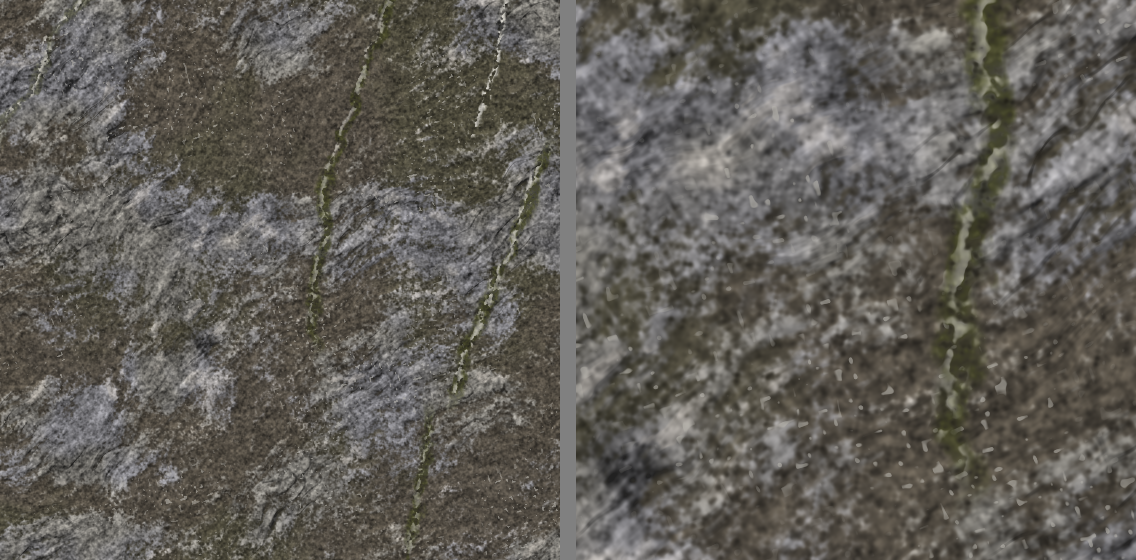
Left: the whole. Right: its middle third, enlarged.
Reproduce this texture procedurally as a three.js fragment shader.

```glsl
// Weathered grey mountainside with streaked rock, brown turf patches, mossy gullies and pale scree.
#define ROCK_LEVEL 0.425
#define ROCK_CONTRAST 0.42
#define RELIEF 0.72
#define GRAIN_SCALE 210.0
#define TURF_EDGE 0.525
#define TURF_SOFTNESS 0.115
#define BROWN vec3(0.310, 0.284, 0.245)
#define OLIVE vec3(0.285, 0.272, 0.212)
#define MOSS vec3(0.235, 0.240, 0.130)
#define PALE_STONE vec3(0.73, 0.72, 0.69)

varying vec2 vUv;

float hash(vec2 p) {
  vec3 h = fract(p.xyx * 0.1031);
  h += dot(h, h.yzx + 33.33);
  return fract((h.x + h.y) * h.z);
}

float noise(vec2 p) {
  vec2 cell = floor(p);
  vec2 f = fract(p);
  f = f * f * (3.0 - 2.0 * f);
  float low = mix(hash(cell), hash(cell + vec2(1.0, 0.0)), f.x);
  float high = mix(hash(cell + vec2(0.0, 1.0)), hash(cell + 1.0), f.x);
  return mix(low, high, f.y);
}

float fbm(vec2 p) {
  float sum = 0.0;
  float weight = 0.533;
  for (int i = 0; i < 4; i++) {
    sum += weight * noise(p);
    p = p * 2.03 + vec2(17.3, 9.1);
    weight *= 0.5;
  }
  return sum;
}

// Coordinates along and across a direction
vec2 turn(vec2 p, float angle) {
  float c = cos(angle);
  float s = sin(angle);
  return vec2(c * p.x + s * p.y, c * p.y - s * p.x) + 8.0;
}

// Rock strata: steep and shallow streaks take over from one another
float strata(vec2 p) {
  float shallow = smoothstep(0.35, 0.65, noise(p * 3.5 + 5.0));
  float steepStreak = fbm(turn(p, 0.95) * vec2(26.0, 66.0));
  float shallowStreak = fbm(turn(p, 0.4) * vec2(24.0, 72.0));
  return mix(steepStreak, shallowStreak, shallow);
}

// Curve holds start x, slope and bend; x is moss and y is stone
vec2 gully(vec2 p, vec3 curve, vec2 span, vec2 amount) {
  float t = p.y - span.x;
  float wander = (fbm(vec2(p.y * 14.0, curve.x * 40.0)) - 0.5) * 0.05;
  float offset = p.x - curve.x - t * (curve.y + t * curve.z) - wander;
  float ragged = (fbm(p * vec2(75.0, 50.0)) - 0.5) * 0.026;
  float inside = smoothstep(-0.03, 0.04, t) * (1.0 - smoothstep(-0.03, 0.02, p.y - span.y));
  float width = 0.002 + 0.015 * noise(vec2(p.y * 19.0, curve.x * 70.0));
  float moss = 1.0 - smoothstep(width * 0.4, width + 0.006, abs(offset + ragged));
  float stone = 1.0 - smoothstep(0.001, 0.004 + width * 0.6, abs(offset - ragged * 0.6 + 0.003));
  return vec2(moss, stone) * amount * inside;
}

void main() {
  vec2 p = vUv;
  vec2 warp = vec2(fbm(p * 7.0 + 3.0), fbm(p * 7.0 + 41.0)) - 0.5;
  vec2 q = p + warp * 0.07;

  // Shared detail: strata, light from the upper left, crisp chips and grain
  float height = strata(q);
  float slope = strata(q + vec2(0.0022, -0.0022)) - height;
  float chips = noise(turn(q, 0.7) * vec2(75.0, 170.0)) - 0.5;
  float grain = 0.6 * noise(p * GRAIN_SCALE) + 0.4 * noise(turn(p, 0.6) * GRAIN_SCALE * 1.7);
  float craggy = smoothstep(0.4, 0.62, fbm(p * 8.0 + 23.0));

  // Bare rock, with dark joints and small pale ledges
  float level = ROCK_LEVEL + (height - 0.5) * ROCK_CONTRAST + slope * RELIEF;
  level += (grain - 0.5) * 0.36 + chips * mix(0.1, 0.2, craggy);
  float joint = abs(noise(turn(q, 0.75) * vec2(26.0, 60.0)) - 0.5);
  level -= 0.14 * craggy * (1.0 - smoothstep(0.02, 0.1, joint));
  float ledge = smoothstep(0.6, 0.7, fbm(q * 16.0 + 77.0)) * smoothstep(0.47, 0.58, height);
  level += 0.11 * ledge;
  float blue = smoothstep(0.4, 0.65, fbm(p * 7.0 + 90.0));
  vec3 tint = mix(vec3(1.01, 0.99, 0.945), vec3(0.99, 0.985, 1.02), blue);
  vec3 color = clamp(level, 0.13, 0.8) * mix(tint, vec3(1.03, 0.99, 0.94), ledge * 0.5);

  // Turf gathers on three broad shelves and thins out between the strata
  float shelf = cos(6.2832 * (p.y * 2.85 - 0.3));
  float turf = fbm(q * vec2(6.0, 8.5) + 30.0) + 0.035 * shelf;
  turf += (0.5 - height) * 0.42 + (0.5 - grain) * 0.26 - chips * 0.1;
  float cover = smoothstep(TURF_EDGE - TURF_SOFTNESS, TURF_EDGE + TURF_SOFTNESS, turf);
  float ripple = noise(turn(q, -0.08) * vec2(38.0, 165.0)) - 0.5;
  vec3 ground = mix(BROWN, OLIVE, smoothstep(0.42, 0.66, fbm(p * 5.0 + 12.0)));
  ground *= 1.0 + (grain - 0.5) * 0.8 + ripple * 0.28 + slope * 0.8;
  color = mix(color, ground, cover * 0.9);

  // Fine loose pebbles on turf and rock
  float scree = smoothstep(0.45, 0.7, fbm(p * 9.0 + 52.0));
  float pebble = smoothstep(0.8, 0.92, noise(turn(p + warp * 0.03, 0.3) * 215.0));
  color = mix(color, PALE_STONE, pebble * (0.12 + 0.45 * scree));

  // Mossy gullies and washed-out stone runs
  vec2 wash = gully(p, vec3(0.565, 0.0, 0.35), vec2(0.38, 1.1), vec2(0.9, 0.55));
  wash = max(wash, gully(p, vec3(0.81, 0.37, 0.0), vec2(0.28, 0.75), vec2(0.9, 0.75)));
  wash = max(wash, gully(p, vec3(0.705, 0.42, -0.8), vec2(-0.05, 0.27), vec2(0.85, 0.45)));
  wash = max(wash, gully(p, vec3(0.835, 0.55, -1.0), vec2(0.74, 1.1), vec2(0.1, 1.0)));
  wash = max(wash, gully(p, vec3(0.0, 0.45, 0.5), vec2(0.74, 1.1), vec2(0.5, 0.8)));
  float tuft = smoothstep(0.25, 0.6, grain);
  color = mix(color, MOSS * (0.4 + 1.1 * grain), wash.x * (0.55 + 0.4 * tuft));
  float rubble = smoothstep(0.45, 0.6, 0.6 * noise(turn(p, 1.2) * vec2(90.0, 170.0)) + 0.4 * grain);
  color = mix(color, PALE_STONE * (0.75 + 0.5 * grain), wash.y * rubble);

  gl_FragColor = vec4(clamp(color, 0.0, 1.0), 1.0);
}
```
